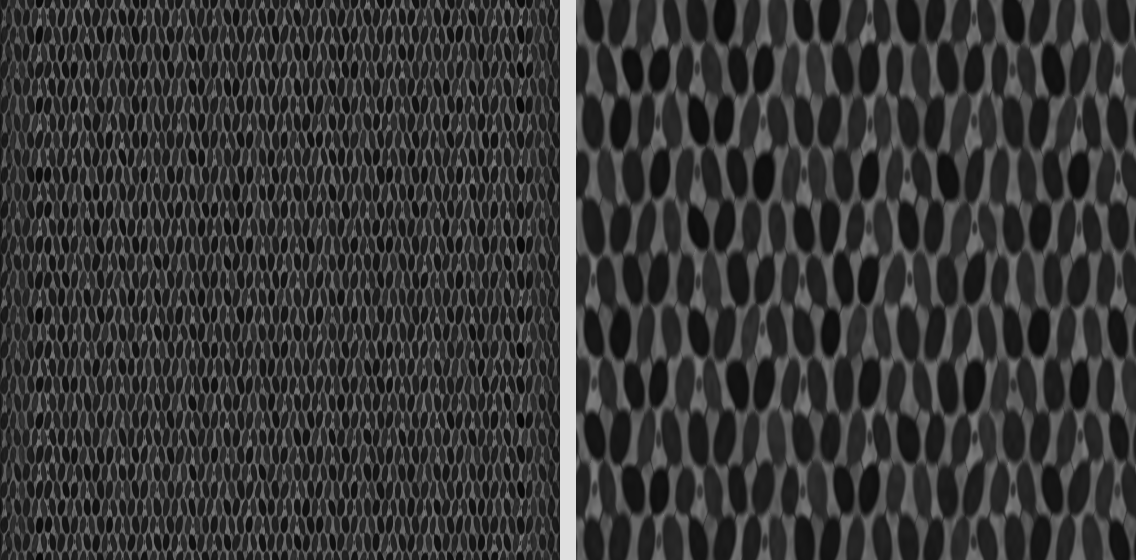
Left, the full canvas; right, a detail of the centre.
Write a Shadertoy shader that draws this texture.

```glsl
// Charcoal woven webbing: 64 columns by 32 staggered rows of dark oval stitches
// laid over pale pointed strands. Stitches lean toward the dark cluster of each
// four-column group, so the pale strands open into slanted V and X shapes.

float hash(vec2 p) {
    p = fract(p * vec2(0.1031, 0.1137));
    p += dot(p, p.yx + 33.33);
    return fract((p.x + p.y) * p.x * 37.0);
}

float noise(vec2 p) {
    vec2 i = floor(p), f = fract(p);
    f = f * f * (3.0 - 2.0 * f);
    return mix(mix(hash(i), hash(i + vec2(1, 0)), f.x),
               mix(hash(i + vec2(0, 1)), hash(i + vec2(1, 1)), f.x), f.y);
}

// Rhythm of the weave: 1 in a dark cluster, -1 in an open pale gap.
float rhythm(float x, float blobX, float oddRow) {
    float group = cos(6.28319 * (x - blobX) / 4.0);
    float seam = abs(abs(x - 32.25) - 27.25);
    return mix(group, mix(1.6, -1.4, oddRow), exp(-seam * seam * 1.8));
}

void mainImage(out vec4 fragColor, in vec2 fragCoord) {
    vec2 uv = fragCoord / iResolution.xy;
    vec2 p = vec2(uv.x * 64.0, (1.0 - uv.y) * 32.0);
    p += 0.14 * (vec2(noise(p * 1.3), noise(p * 1.3 + 57.0)) - 0.5);

    float paleHeight = -1.0, paleTone = 0.36;
    float cover = 0.0, darkTone = 0.12, pinhole = 0.0;
    for (int j = -1; j <= 1; j++) {
        float row = floor(p.y + 0.5) + float(j);
        float oddRow = mod(row, 2.0);
        float blobX = 2.5 * oddRow;
        float x = p.x - blobX, y = p.y - row;

        for (int i = -1; i <= 1; i++) {
            // Pale pointed strand in the gap between two stitches
            float gap = floor(x + 0.5) + float(i);
            float seed = hash(vec2(gap + 17.0, row + 71.0));
            float g = rhythm(gap + blobX, blobX, oddRow);
            float lean = 0.34 * sin(1.5708 * gap) + 0.2 * (seed - 0.5);
            vec2 d = vec2(x - gap + lean * y, y);
            vec2 e = d / vec2(0.36 - 0.05 * g, 0.7 - 0.05 * g);
            float h = 1.0 - dot(e, e);
            if (h > paleHeight) {
                paleHeight = h;
                paleTone = 0.385 - 0.035 * g + 0.05 * (seed - 0.5);
            }
            float hole = 1.0 - smoothstep(0.05, 0.17, length(d * vec2(1.0, 0.8)));
            pinhole = max(pinhole, hole * step(0.4, seed) * smoothstep(-0.3, -0.9, g));

            // Dark oval stitch on top
            float mid = floor(x) + float(i) + 0.5;
            seed = hash(vec2(mid + 90.5, row + 40.0));
            g = rhythm(mid + blobX, blobX, oddRow);
            lean = 0.34 * sin(1.5708 * mid) + 0.16 * (seed - 0.5);
            d = vec2(x - mid + lean * y, y);
            float r = length(d / vec2(0.385 + 0.035 * g, 0.53 + 0.05 * (seed - 0.5)));
            float c = 1.0 - smoothstep(0.76, 1.16, r);
            if (c > cover) {
                cover = c;
                darkTone = 0.125 - 0.04 * g + 0.06 * (seed - 0.5) - 0.02 * r * r;
            }
        }
    }
    float shade = mix(0.19, paleTone, smoothstep(-0.1, 0.3, paleHeight));
    shade = mix(shade, 0.07, 0.65 * pinhole);
    shade = mix(shade, darkTone, cover);

    // Flatter outer bands, loop holes on the rim and a dark border
    float side = abs(p.x - 32.0);
    shade = mix(shade, 0.18, 0.25 * smoothstep(28.0, 29.0, side));
    vec2 loopD = vec2(side - 31.0, fract(p.y) - 0.5);
    shade = mix(shade, 0.05, 0.7 * (1.0 - smoothstep(0.1, 0.28, length(loopD))));
    shade *= 1.0 - 0.5 * smoothstep(31.7, 32.0, side);

    // Fibre grain and faint uneven wear
    shade *= 0.86 + 0.28 * noise(p * vec2(6.0, 5.0));
    shade *= 0.97 + 0.06 * noise(p * vec2(0.2, 0.3) + 9.0);

    fragColor = vec4(vec3(shade), 1.0);
}
```
